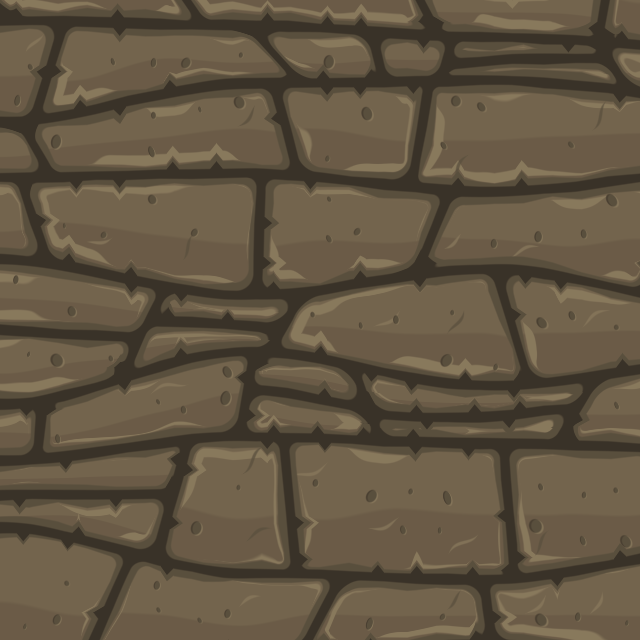
Write a Shadertoy shader that draws this texture.

```glsl
// Cartoon masonry wall: wavy rows cut into irregular stones with dark mortar.
// Distances to the four sides of a stone give its outline, rim, face and
// highlights; jittered grids then scatter pits and curved scratches on the faces.

const vec3 MORTAR = vec3(0.225, 0.195, 0.155);
const vec3 RIM = vec3(0.35, 0.31, 0.24);
const vec3 FACE_LIGHT = vec3(0.452, 0.392, 0.302);
const vec3 FACE_SHADE = vec3(0.418, 0.358, 0.278);
const vec3 HIGHLIGHT = vec3(0.535, 0.473, 0.362);
const vec3 PIT_DEEP = vec3(0.29, 0.25, 0.195);

const float ROWS = 7.2;
const float COLUMNS = 3.3;
const float ROW_WAVE = 0.36;      // in row heights
const float JOINT_JITTER = 0.28;  // in column widths
const float JOINT_SLANT = 0.3;
const float STACKED_SHARE = 0.2;  // stones split into two layers
const float PAIRED_SHARE = 0.14;  // stones split side by side
const float GAP = 0.0062;
const float RIM_MIN = 0.003;
const float RIM_VARY = 0.011;
const float CHIP_DEPTH = 0.012;
const float GLINT = 0.018;
const float PIT_GRID = 15.0;
const float SCRATCH_GRID = 9.0;

struct Stone { vec4 sides; float seed; };  // distances: left, right, bottom, top

float hash(vec2 p) { return fract(sin(dot(p, vec2(127.1, 311.7))) * 43758.5453); }

float noise(vec2 p) {
    vec2 i = floor(p), f = fract(p);
    f = f * f * (3.0 - 2.0 * f);
    return mix(mix(hash(i), hash(i + vec2(1, 0)), f.x),
               mix(hash(i + vec2(0, 1)), hash(i + vec2(1, 1)), f.x), f.y);
}

float cover(float d) {
    float blur = 1.0 / iResolution.y;
    return smoothstep(-blur, blur, d);
}

float rowEdge(float k, float x) {
    return k + ROW_WAVE * (2.0 * noise(vec2(x * 2.6, k * 5.0)) - 1.0);
}

float jointEdge(float j, float k, float v) {
    float jitter = 2.0 * hash(vec2(j, k)) - 1.0;
    float slant = 2.0 * hash(vec2(j, k) + 71.0) - 1.0;
    return j + JOINT_JITTER * jitter + JOINT_SLANT * slant * (v - 0.5);
}

Stone findStone(vec2 p) {
    float y = p.y * ROWS, k = floor(y);
    if (y < rowEdge(k, p.x)) k -= 1.0;
    else if (y >= rowEdge(k + 1.0, p.x)) k += 1.0;
    float low = rowEdge(k, p.x), high = rowEdge(k + 1.0, p.x);
    float v = (y - low) / (high - low);

    float u = p.x * COLUMNS + 7.0 * hash(vec2(k, 3.0)), j = floor(u);
    if (u < jointEdge(j, k, v)) j -= 1.0;
    else if (u >= jointEdge(j + 1.0, k, v)) j += 1.0;
    float left = jointEdge(j, k, v), right = jointEdge(j + 1.0, k, v);

    Stone s;
    s.sides = vec4(vec2(u - left, right - u) / COLUMNS, vec2(y - low, high - y) / ROWS);
    s.seed = hash(vec2(j, k) + 40.0);
    float kind = hash(vec2(j, k) + 17.0);
    if (kind < STACKED_SHARE) {
        float cut = (mix(low, high, 0.5) + 0.5 * (s.seed - 0.5) * (u - j - 0.5) - y) / ROWS;
        if (cut > 0.0) s.sides.w = cut;
        else { s.sides.z = -cut; s.seed = fract(s.seed + 0.37); }
    } else if (kind < STACKED_SHARE + PAIRED_SHARE) {
        float cut = (mix(left, right, 0.6) - u) / COLUMNS;
        if (cut > 0.0) s.sides.y = cut;
        else { s.sides.x = -cut; s.seed = fract(s.seed + 0.37); }
    }
    return s;
}

// Straight-faceted wobble and sharp triangular notches along one side
float facet(float t, float seed) {
    float i = floor(t);
    return mix(hash(vec2(i, seed)), hash(vec2(i + 1.0, seed)), fract(t));
}

float chip(float t, float seed) {
    float i = floor(t);
    float centre = 0.3 + 0.4 * hash(vec2(i, seed + 5.0));
    return step(0.62, hash(vec2(i, seed))) * max(0.0, 1.0 - abs(fract(t) - centre) / 0.13);
}

float roundedDepth(vec4 s, float radius) {
    vec2 q = radius - min(s.xz, s.yw);
    return radius - length(max(q, 0.0)) - min(max(q.x, q.y), 0.0);
}

bool wellInside(vec2 p) {
    vec4 s = findStone(p).sides;
    return min(min(s.x, s.y), min(s.z, s.w)) > 0.029;
}

void mainImage(out vec4 fragColor, in vec2 fragCoord) {
    vec2 p = fragCoord / iResolution.y;
    Stone s = findStone(p);

    // Ragged outline and the face inside it
    vec4 outer, inner;
    for (int i = 0; i < 4; i++) {
        float t = i < 2 ? p.y : p.x;
        float seed = s.seed * 91.0 + float(i) * 13.0;
        outer[i] = s.sides[i] - GAP - 0.003 * facet(t * 20.0, seed)
                 - CHIP_DEPTH * chip(t * 13.0, seed + 2.0);
        inner[i] = outer[i] - RIM_MIN - RIM_VARY * facet(t * 22.0, seed + 7.0);
    }
    vec2 corner = step(s.sides.xz, s.sides.yw);
    float radius = mix(0.01, 0.028, hash(corner + s.seed * 37.0));
    float body = cover(roundedDepth(outer, radius));
    float depth = roundedDepth(inner, radius * 0.85);
    float face = cover(depth);

    // Two-tone face with a wavy border
    float height = s.sides.z / (s.sides.z + s.sides.w);
    float border = 0.43 + 0.2 * (noise(vec2(p.x * 8.0, s.seed * 50.0)) - 0.5);
    vec3 color = mix(FACE_LIGHT, FACE_SHADE, cover((border - height) * 0.1));

    // Tapered highlights along the edges, weakest on the right
    float others = min(inner.x, min(inner.z, inner.w));
    float lit = mix(0.4, 1.0, smoothstep(-0.01, 0.01, inner.y - others));
    float width = GLINT * lit * smoothstep(0.38, 0.85, noise(p * 14.0 + s.seed * 50.0)) - 0.003;
    float inset = 0.006 * noise(p * 24.0 + s.seed * 80.0);
    color = mix(color, HIGHLIGHT, cover(min(depth - inset, inset + width - depth)));

    // Curved scratches
    vec2 cell = floor(p * SCRATCH_GRID);
    float pick = hash(cell + 11.0);
    vec2 centre = (cell + 0.35 + 0.3 * vec2(hash(cell + 23.0), hash(cell + 31.0))) / SCRATCH_GRID;
    if (pick < 0.7 && wellInside(centre)) {
        float angle = 0.2 + 1.1 * hash(cell + 47.0);
        float reach = mix(0.014, 0.028, hash(cell + 53.0));
        vec2 q = mat2(cos(angle), -sin(angle), sin(angle), cos(angle)) * (p - centre);
        float bend = 0.005 * sin(q.x * 90.0 + pick * 20.0);
        float stroke = 0.0026 * (1.0 - q.x * q.x / (reach * reach)) - abs(q.y - bend);
        color = mix(color, pick < 0.5 ? HIGHLIGHT : RIM, 0.75 * cover(stroke));
    }

    // Oval pits with a lit lower right lip and a deep left wall
    cell = floor(p * PIT_GRID);
    centre = (cell + 0.28 + 0.44 * vec2(hash(cell + 61.0), hash(cell + 67.0))) / PIT_GRID;
    if (hash(cell + 73.0) < 0.85 && wellInside(centre)) {
        float size = mix(0.004, 0.011, pow(hash(cell + 79.0), 1.5));
        float squash = mix(0.55, 0.95, hash(cell + 83.0));
        vec2 q = p - centre;
        q.x = (q.x + q.y * 0.6 * (hash(cell + 89.0) - 0.4)) / squash;
        float pit = cover(size - length(q));
        float lip = cover(size - length(q - size * vec2(0.28, -0.15)));
        float floorArea = cover(size - length(q - size * vec2(0.35, -0.05)));
        color = mix(color, HIGHLIGHT, 0.8 * lip);
        color = mix(color, mix(PIT_DEEP, RIM, floorArea), pit);
    }

    color = mix(MORTAR, mix(RIM, color, face), body);
    fragColor = vec4(color, 1.0);
}
```
